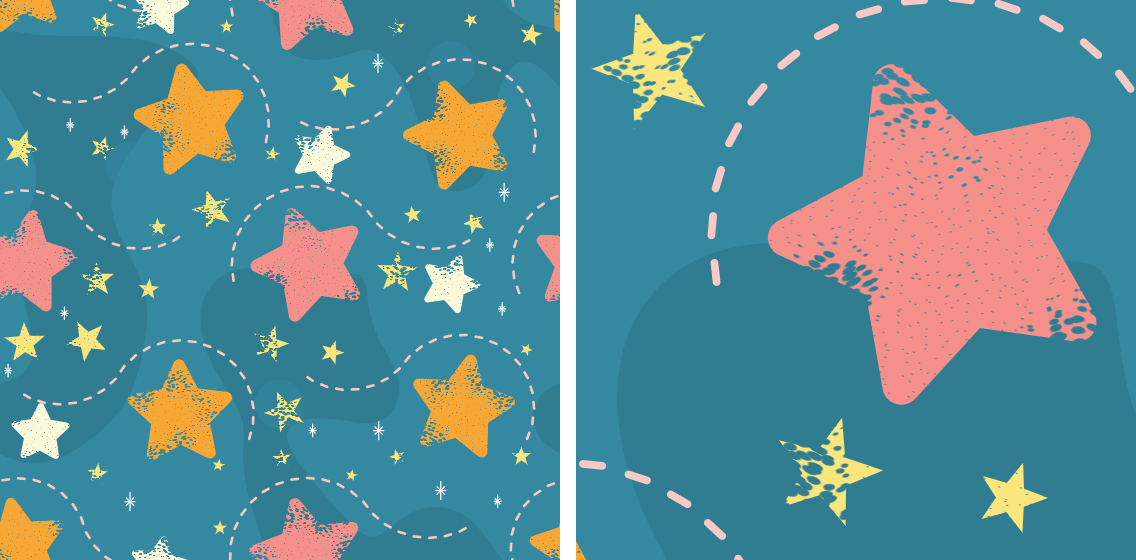
Left, the full canvas; right, a detail of the centre.
This pattern is drawn by a WebGL 2 fragment shader. Its source:

```glsl
#version 300 es
precision highp float;
// Seamless teal sky with worn paper stars, tiny sparkles and dashed, winding trails.
uniform vec2 u_resolution;
out vec4 fragColor;

const float TAU = 6.28319;
const float GRID = 9.0; // cells per side for the small scattered stars

vec2 hash2(vec2 c) {
  vec3 h = fract(c.xyx * vec3(0.1031, 0.1030, 0.0973));
  h += dot(h, h.yzx + 33.33);
  return fract((h.xx + h.yz) * h.zy);
}

// Shortest offset on the repeating tile
vec2 wrap(vec2 v) { return fract(v + 0.5) - 0.5; }

mat2 turn(float a) { return mat2(cos(a), sin(a), -sin(a), cos(a)); }

float cover(float d) { return clamp(0.5 - d * u_resolution.y, 0.0, 1.0); }

// Distance to the segment from the origin to b
float segment(vec2 p, vec2 b) {
  return length(p - b * clamp(dot(p, b) / dot(b, b), 0.0, 1.0));
}

// Signed distance to a five-pointed star
float star(vec2 p, float tip, float ratio) {
  float a = abs(mod(atan(p.x, p.y) + TAU / 10.0, TAU / 5.0) - TAU / 10.0);
  vec2 w = length(p) * vec2(cos(a), sin(a)) - vec2(tip, 0.0);
  vec2 edge = ratio * tip * vec2(cos(TAU / 10.0), sin(TAU / 10.0)) - vec2(tip, 0.0);
  return segment(w, edge) * (edge.x * w.y > edge.y * w.x ? -1.0 : 1.0);
}

float roundStar(vec2 p, float size) { return star(p, size * 0.88, 0.5) - size * 0.105; }

// Wrapping cellular noise: distance to the nearest point
float cells(vec2 p, vec2 n) {
  vec2 q = p * n, id = floor(q);
  float d = 9.0;
  for (int y = -1; y <= 1; y++)
    for (int x = -1; x <= 1; x++) {
      vec2 c = id + vec2(x, y);
      d = min(d, length(c + hash2(mod(c, n)) - q));
    }
  return d;
}

// Shape coverage with specks rubbed out, mostly in patches along the rim
float wornCover(float d, float grain, float patches) {
  float reach = 0.05 + 0.42 * smoothstep(-0.045, 0.0, d) * smoothstep(0.5, 0.85, patches);
  return cover(d) * smoothstep(reach - 0.1, reach + 0.1, grain);
}

void main() {
  vec2 p = gl_FragCoord.xy / u_resolution;

  // Two-tone waves with a few round pebbles
  vec2 q = TAU * p;
  float swell = 0.3 + sin(q.x + q.y + 1.3 * sin(q.y - q.x))
    + 0.8 * sin(2.0 * q.x - q.y + 1.4 * sin(q.x + q.y + 2.0))
    + 0.5 * sin(3.0 * q.y + q.x + sin(2.0 * q.x));
  float light = clamp(0.5 + swell / max(fwidth(swell), 0.0001), 0.0, 1.0);
  light = max(light, 0.6 * cover((cells(p, vec2(3.0)) - 0.13) / 3.0));
  vec3 color = mix(vec3(0.188, 0.486, 0.565), vec3(0.204, 0.533, 0.627), light);

  // Candidate places for a small star and a sparkle
  vec2 starCell = floor(p * GRID), sparkCell = floor(p * GRID + 0.5);
  vec2 nudge = 0.04 * (hash2(starCell + 20.0) - 0.5);
  vec2 spot = (starCell + 0.5) / GRID + nudge;
  vec2 glint = sparkCell / GRID + 0.03 * (hash2(mod(sparkCell, GRID) + 50.0) - 0.5);
  float spotRoom = 0.5 / GRID - max(abs(nudge.x), abs(nudge.y)), glintRoom = 1.0;
  float orange = 1.0, pink = 1.0, cream = 1.0, trail = 1.0;

  // Large stars in staggered rows, each circled by a trail
  for (int k = 0; k < 8; k++) {
    float row = float(k / 2), odd = mod(row, 2.0), mirror = 1.0 - 2.0 * odd;
    vec2 seed = hash2(vec2(k, 31));
    vec2 site = vec2(0.04 + 0.5 * float(k % 2) + 0.29 * odd, 0.02 + 0.25 * row)
      + 0.03 * (hash2(vec2(k, 7)) - 0.5);
    float size = mix(0.09, 0.108, seed.x), tilt = 0.7 * seed.y - 0.35;
    float d = roundStar(turn(tilt) * wrap(p - site), size);
    if (k == 1 || k / 2 == 2) pink = min(pink, d);
    else orange = min(orange, d);
    spotRoom = min(spotRoom, length(wrap(spot - site)) - size);
    glintRoom = min(glintRoom, length(wrap(glint - site)) - size);

    // One cream star per row, in the gap beside a large one
    if (k % 2 == k / 4) {
      vec2 gap = site + vec2(0.25 * mirror, -0.035);
      cream = min(cream, roundStar(turn(-tilt) * wrap(p - gap), 0.055));
      spotRoom = min(spotRoom, length(wrap(spot - gap)) - 0.055);
      glintRoom = min(glintRoom, length(wrap(glint - gap)) - 0.055);
    }

    // Trail: walk around the star, then bend the other way
    float radius = size + 0.032, bend = 0.028 / radius;
    float bearing = 3.5 + 0.3 * (seed.y - 0.5), heading = bearing - TAU / 4.0 - 0.5 * bend;
    vec2 at = site + radius * vec2(mirror * cos(bearing), sin(bearing));
    for (int i = 0; i < 21; i++) {
      vec2 stride = vec2(mirror * cos(heading), sin(heading)), mid = at + 0.006 * stride;
      trail = min(trail, segment(wrap(p - at), 0.0115 * stride) - 0.0023);
      spotRoom = min(spotRoom, length(wrap(spot - mid)) - 0.012);
      glintRoom = min(glintRoom, length(wrap(glint - mid)) - 0.012);
      at += 0.028 * stride;
      heading += i < 13 ? -bend : bend;
    }
  }

  // Small yellow stars shrink to fit the free room
  vec2 kind = hash2(starCell + 80.0);
  float tip = min(kind.x < 0.35 ? 0.038 : mix(0.012, 0.024, kind.y), spotRoom - 0.004);
  float yellow = tip > 0.01 ? star(turn(kind.y - 0.5) * (p - spot), tip, 0.42) : 1.0;

  // Sparkles with a long upright ray
  vec2 gleam = hash2(mod(sparkCell, GRID) + 120.0), ray = abs(p - glint);
  float arm = gleam.x < 0.25 ? 0.016 : 0.011;
  float sparkle = min(segment(ray, vec2(0.0, arm)),
    min(segment(ray, vec2(0.4 * arm)), segment(ray, vec2(0.55 * arm, 0.0)))) - 0.0011;
  if (glintRoom < arm + 0.003 || gleam.y > 0.6) sparkle = 1.0;

  // Paint the layers
  float grain = cells(p + 0.003 * sin(q.yx * vec2(23.0, 17.0)), vec2(110.0, 190.0));
  float patches = 1.0 - cells(p, vec2(13.0));
  color = mix(color, vec3(0.98, 0.79, 0.77), cover(trail));
  color = mix(color, vec3(1.0), cover(sparkle));
  color = mix(color, vec3(0.98, 0.90, 0.49), wornCover(yellow, grain, patches));
  color = mix(color, vec3(0.98, 0.98, 0.86), wornCover(cream, grain, patches));
  color = mix(color, vec3(0.965, 0.565, 0.545), wornCover(pink, grain, patches));
  color = mix(color, vec3(0.973, 0.655, 0.204), wornCover(orange, grain, patches));
  fragColor = vec4(color, 1.0);
}
```
